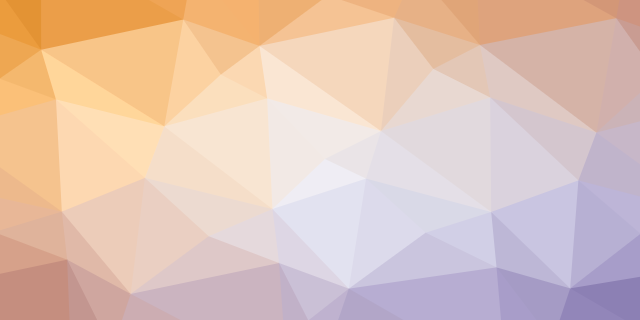
A Shadertoy shader for this background:

```glsl
// Low-poly backdrop: flat triangles from amber through a pale centre to violet.

#define CELL vec2(0.339, 0.256)    // lattice spacing
#define ORIGIN vec2(0.172, 0.13)   // position of lattice node (0, 0)
#define LEAN 0.05                  // sideways lean of alternate columns
#define STAGGER 0.045              // vertical checkerboard offset
#define JITTER 0.03                // random node offset
#define SHADE 0.016                // brightness variation per facet

vec2 hash2(vec2 p) {
    vec3 q = fract(p.xyx * vec3(0.1031, 0.1030, 0.0973));
    q += dot(q, q.yzx + 33.33);
    return fract((q.xx + q.yz) * q.zy);
}

// Five evenly spaced colours across the width, t in 0..4
vec3 ramp(vec3 c0, vec3 c1, vec3 c2, vec3 c3, vec3 c4, float t) {
    vec3 c = mix(c0, c1, clamp(t, 0.0, 1.0));
    c = mix(c, c2, clamp(t - 1.0, 0.0, 1.0));
    c = mix(c, c3, clamp(t - 2.0, 0.0, 1.0));
    return mix(c, c4, clamp(t - 3.0, 0.0, 1.0));
}

float glow(vec2 p, vec2 centre, float tightness) {
    vec2 d = p - centre;
    return exp(-tightness * dot(d, d));
}

// Smooth colour field: four horizontal ramps blended vertically
vec3 colourField(vec2 p) {
    p = clamp(p, vec2(0.0), vec2(2.0, 1.0));
    float t = p.x * 2.0, h = p.y * 3.0;
    vec3 base = ramp(vec3(0.75, 0.52, 0.46), vec3(0.81, 0.68, 0.69),
                     vec3(0.74, 0.69, 0.80), vec3(0.68, 0.64, 0.80),
                     vec3(0.54, 0.49, 0.70), t);
    vec3 lower = ramp(vec3(0.90, 0.71, 0.59), vec3(0.92, 0.82, 0.75),
                      vec3(0.91, 0.91, 0.95), vec3(0.84, 0.84, 0.91),
                      vec3(0.73, 0.70, 0.84), t);
    vec3 upper = ramp(vec3(0.98, 0.75, 0.47), vec3(1.00, 0.87, 0.70),
                      vec3(0.97, 0.92, 0.88), vec3(0.89, 0.84, 0.83),
                      vec3(0.81, 0.72, 0.74), t);
    vec3 crest = ramp(vec3(0.90, 0.58, 0.20), vec3(0.95, 0.66, 0.36),
                      vec3(0.95, 0.72, 0.50), vec3(0.88, 0.65, 0.48),
                      vec3(0.79, 0.55, 0.46), t);
    vec3 c = mix(base, lower, clamp(h, 0.0, 1.0));
    c = mix(c, upper, clamp(h - 1.0, 0.0, 1.0));
    c = mix(c, crest, clamp(h - 2.0, 0.0, 1.0));
    c += vec3(0.05, 0.06, 0.06) * glow(p, vec2(0.29, 0.53), 16.0);
    c += vec3(0.01, 0.02, 0.03) * glow(p, vec2(0.97, 0.50), 20.0);
    return c;
}

// Lattice node, displaced by lean, stagger and jitter
vec2 node(vec2 id) {
    float odd = mod(id.x, 2.0);
    float side = 1.0 - 2.0 * mod(id.x + id.y, 2.0);
    vec2 p = ORIGIN + id * CELL;
    p.x += LEAN * mix(-0.4 * (id.y - 1.5), id.y - 2.0, odd);
    p.y += STAGGER * side;
    return p + JITTER * (hash2(id + 17.0) - 0.5);
}

// Signed distance to a line, positive on its left
float leftOf(vec2 p, vec2 a, vec2 b) {
    vec2 e = normalize(b - a), d = p - a;
    return e.x * d.y - e.y * d.x;
}

// Colour and coverage of one counter-clockwise triangle
vec4 facet(vec2 p, vec2 a, vec2 b, vec2 c, float pixel) {
    float d = min(leftOf(p, a, b), min(leftOf(p, b, c), leftOf(p, c, a)));
    float cover = clamp(d / pixel + 0.5, 0.0, 1.0);
    if (cover <= 0.0) return vec4(0.0);
    vec2 centre = (a + b + c) / 3.0;
    float shade = SHADE * (2.0 * hash2(centre * 91.7 + 50.0).x - 1.0);
    return vec4(colourField(centre) + shade, 1.0) * cover;
}

void mainImage(out vec4 fragColor, in vec2 fragCoord) {
    vec2 p = fragCoord / iResolution.xy * vec2(2.0, 1.0);
    float pixel = 1.0 / iResolution.y;
    vec2 home = floor((p - ORIGIN) / CELL);
    vec4 sum = vec4(0.0);

    // Gather facets of the neighbouring cells
    for (int j = -1; j <= 1; j++)
    for (int i = -1; i <= 1; i++) {
        vec2 id = home + vec2(i, j);
        vec2 a = node(id), b = node(id + vec2(1, 0));
        vec2 c = node(id + vec2(1, 1)), d = node(id + vec2(0, 1));
        bool fan = mod(id.x + id.y, 2.0) > 0.5 && mod(id.x, 4.0) > 0.5;
        if (fan) {
            // Four facets around an inner point
            vec2 m = (a + b + c + d) * 0.25 + JITTER * (hash2(id + 71.0) - 0.5);
            sum += facet(p, a, b, m, pixel) + facet(p, b, c, m, pixel);
            sum += facet(p, c, d, m, pixel) + facet(p, d, a, m, pixel);
        } else if (distance(a, c) < distance(b, d)) {
            // Two facets split along the shorter diagonal
            sum += facet(p, a, b, c, pixel) + facet(p, a, c, d, pixel);
        } else {
            sum += facet(p, a, b, d, pixel) + facet(p, b, c, d, pixel);
        }
    }
    fragColor = vec4(clamp(sum.rgb / max(sum.a, 0.0001), 0.0, 1.0), 1.0);
}
```
